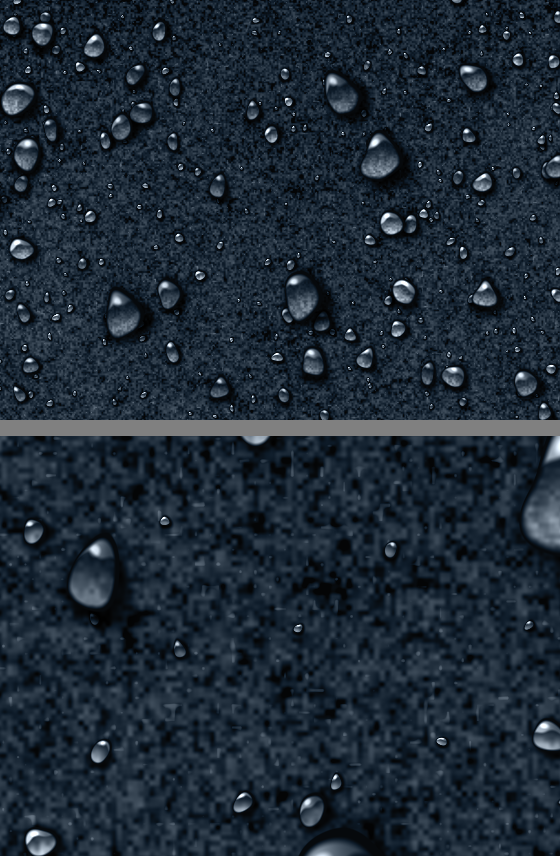
Top, the full canvas; bottom, a detail of the centre.
Reproduce this texture procedurally as a WebGL 2 fragment shader.

```glsl
#version 300 es
precision highp float;
precision highp int;
// Water drops beaded on dark, grainy slate under a soft light from above.
// Jittered grids scatter three sizes of egg-shaped drops over layered noise;
// all shading is a single tone that is graded to cold blue-grey at the end.

uniform vec2 u_resolution;
out vec4 fragColor;

// Integer hash giving three values in 0..1
vec3 hash3(ivec3 cell) {
    uvec3 v = uvec3(cell) * 1664525u + 1013904223u;
    v.x += v.y * v.z; v.y += v.z * v.x; v.z += v.x * v.y;
    v ^= v >> 16u;
    v.x += v.y * v.z; v.y += v.z * v.x; v.z += v.x * v.y;
    return vec3(v >> 8u) / 16777216.0;
}

float noise(vec2 p, int seed) {
    ivec2 i = ivec2(floor(p));
    vec2 f = fract(p);
    f = f * f * (3.0 - 2.0 * f);
    float a = hash3(ivec3(i, seed)).x;
    float b = hash3(ivec3(i + ivec2(1, 0), seed)).x;
    float c = hash3(ivec3(i + ivec2(0, 1), seed)).x;
    float d = hash3(ivec3(i + ivec2(1, 1), seed)).x;
    return mix(mix(a, b, f.x), mix(c, d, f.x), f.y);
}

// Rough stone: broad stains, pits, fine grain and bright flecks
float slate(vec2 p, float grain) {
    float stain = noise(p * 3.0, 11) * 0.6 + noise(p * 9.0, 12) * 0.4;
    float pits = smoothstep(0.72, 0.95, noise(p * 42.0, 13));
    float fleck = smoothstep(0.86, 1.0, noise(p * 170.0, 14));
    float tone = 0.158 + (grain - 0.5) * 0.36 + (stain - 0.5) * 0.07;
    tone += 0.16 * fleck - 0.06 * pits;
    tone += 0.03 * smoothstep(0.7, 0.0, length(p - vec2(0.15, 0.05)));
    return max(tone - 0.03 * smoothstep(0.7, 1.1, p.y), 0.02);
}

// Paints one drop over the tone below it
float drop(float tone, vec2 p, float radius, vec3 h, float grain, float pixel) {
    vec2 q = p / radius;
    if (dot(q, q) > 6.0) return tone;

    // Tilted egg outline with a wobbling rim
    float tilt = (h.x - 0.5) * 0.9;
    q = mat2(cos(tilt), sin(tilt), -sin(tilt), cos(tilt)) * q;
    q *= vec2(1.1 + 0.2 * q.y, mix(0.78, 1.08, h.y));
    float angle = atan(q.y, q.x);
    float rim = 1.0 + 0.06 * sin(2.0 * angle + 6.28 * h.z)
                    + 0.05 * sin(3.0 * angle + 6.28 * h.x);
    float soft = pixel / radius;
    float body = smoothstep(soft, -soft, length(q) / rim - 1.0);
    float lens = smoothstep(0.93, 0.77 - 0.3 * soft,
                            length(q - vec2(-0.06, -0.03)) / rim);

    // Cast shadow, down and to the right
    tone *= 1.0 - 0.85 * smoothstep(1.6, 0.85, length(q - vec2(0.16, -0.2)));

    // Light gathered at the foot, mirrored sky at the top
    float glow = mix(0.15, 0.66, smoothstep(0.45, -0.8, q.y)) * (0.55 + 0.9 * grain);
    glow *= mix(1.0, 0.72, smoothstep(-0.1, 0.8, q.x));
    float edge = q.y - mix(0.25, 0.5, h.z) + 0.25 * q.x * q.x
               + 0.09 * sin(5.0 * q.x + 6.28 * h.y);
    float sky = smoothstep(-0.04 - soft, 0.04 + soft, edge);
    float skyTone = mix(0.82, 0.36, smoothstep(-0.45, 0.55, q.x));
    float inside = mix(glow, skyTone, sky) * mix(0.6, 1.15, h.y);
    float glint = smoothstep(0.17 + soft, 0.06, length((q - vec2(-0.2, 0.55)) * vec2(0.6, 1.0)));
    inside = mix(0.035, inside, lens) + 0.4 * glint * lens;
    return mix(tone, inside, body);
}

// Scatters drops on a jittered grid; radii are given in cells
float scatter(float tone, vec2 p, float size, vec2 radii, float density,
              int seed, float grain, float pixel) {
    ivec2 home = ivec2(floor(p / size));
    for (int y = -1; y <= 1; y++)
    for (int x = -1; x <= 1; x++) {
        ivec2 cell = home + ivec2(x, y);
        vec3 place = hash3(ivec3(cell, seed));
        vec3 form = hash3(ivec3(cell, seed + 1));
        vec2 centre = (vec2(cell) + 0.5 + (place.xy - 0.5) * 0.75) * size;
        float crowd = mix(0.6, 1.3, smoothstep(0.05, 0.5, abs(centre.x - 0.65)));
        crowd *= mix(0.7, 1.3, noise(centre * 4.0, 21));
        if (place.z > density * crowd) continue;
        float radius = size * mix(radii.x, radii.y, form.z * form.z);
        tone = drop(tone, p - centre, radius, form, grain, pixel);
    }
    return tone;
}

// Cold tint that fades out in the deepest shadows
vec3 grade(float tone) {
    return vec3(tone) + vec3(-0.055, 0.0, 0.055) * smoothstep(0.0, 0.12, tone);
}

void main() {
    float pixel = 1.0 / u_resolution.y;
    vec2 p = gl_FragCoord.xy * pixel;
    float grain = 0.6 * noise(p * 230.0, 1) + 0.4 * noise(p * 110.0, 2);
    vec2 warp = vec2(noise(p * 22.0, 3), noise(p * 22.0, 4)) - 0.5;
    vec2 bent = p + 0.016 * warp;

    float tone = slate(p, grain);
    tone = scatter(tone, bent, 0.045, vec2(0.09, 0.22), 0.28, 31, grain, pixel);
    tone = scatter(tone, bent, 0.09, vec2(0.13, 0.28), 0.42, 41, grain, pixel);
    tone = scatter(tone, bent, 0.17, vec2(0.17, 0.31), 0.52, 51, grain, pixel);
    fragColor = vec4(clamp(grade(tone), 0.0, 1.0), 1.0);
}
```
